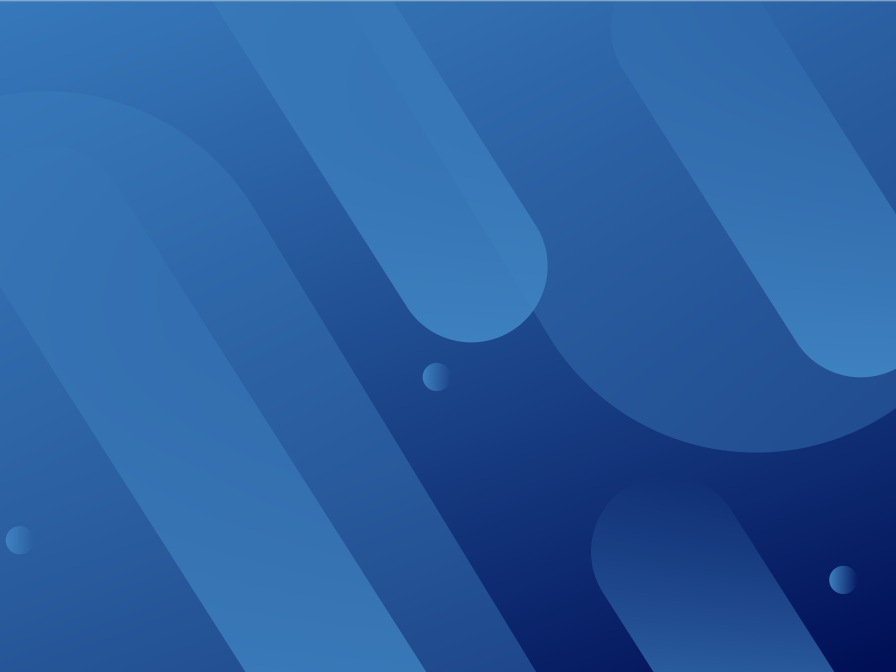
This background is drawn by a Shadertoy shader. Its source:

```glsl
// Blue diagonal gradient with slanted translucent capsules and three small fading dots.

#define SKY_BLUE    vec3(0.212, 0.470, 0.728)
#define DEEP_NAVY   vec3(0.000, 0.060, 0.340)
#define GLOW_BLUE   vec3(0.250, 0.520, 0.765)
#define RIM_PALE    vec3(0.640, 0.740, 0.840)
#define RIM_HEIGHT  0.0020
#define FALLOFF     1.2
#define WIDE_RADIUS 0.361
#define BAR_RADIUS  0.1135
#define DOT_RADIUS  0.0210
#define WIDE_DIR    vec2(0.520, -0.854)
#define BAR_DIR     vec2(0.537, -0.843)

// Signed distance to a capsule running from start along dir
float capsule(vec2 p, vec2 start, vec2 dir, float len, float radius) {
    vec2 q = p - start;
    return length(q - dir * clamp(dot(q, dir), 0.0, len)) - radius;
}

// Antialiased coverage of a distance, one pixel wide
float coverage(float d) {
    return clamp(0.5 - d * iResolution.y, 0.0, 1.0);
}

// Glow over a shape; fade = (top height, bottom height, top opacity, bottom opacity)
vec3 addGlow(vec3 color, float y, float d, vec4 fade) {
    float t = clamp((fade.x - y) / (fade.x - fade.y), 0.0, 1.0);
    return mix(color, GLOW_BLUE, mix(fade.z, fade.w, t) * coverage(d));
}

vec3 addWide(vec3 color, vec2 p, vec2 start, float len, vec4 fade) {
    return addGlow(color, p.y, capsule(p, start, WIDE_DIR, len, WIDE_RADIUS), fade);
}

vec3 addBar(vec3 color, vec2 p, vec2 start, float len, vec4 fade) {
    return addGlow(color, p.y, capsule(p, start, BAR_DIR, len, BAR_RADIUS), fade);
}

void mainImage(out vec4 fragColor, in vec2 fragCoord) {
    vec2 p = fragCoord / iResolution.y;

    // Background: light at the upper left, dark at the lower right
    float slope = dot(vec2(p.x, 1.0 - p.y), vec2(0.35, 0.94)) / 1.392;
    vec3 color = mix(SKY_BLUE, DEEP_NAVY, pow(clamp(slope, 0.0, 1.0), FALLOFF));

    // Wide veils: left one runs off the bottom, right one off the top
    color = addWide(color, p, vec2(0.069, 0.503), 3.0, vec4(0.86, 0.3, 0.27, 0.40));
    color = addWide(color, p, vec2(1.125, 0.6875) - 3.0 * WIDE_DIR, 3.0, vec4(1.0, 0.33, 0.13, 0.38));

    // Narrow bars: left, top, right, bottom
    color = addBar(color, p, vec2(0.073, 0.670), 3.0, vec4(0.75, 0.0, 0.08, 0.78));
    color = addBar(color, p, vec2(0.7014, 0.604) - 3.0 * BAR_DIR, 3.0, vec4(1.0, 0.49, 0.30, 0.94));
    color = addBar(color, p, vec2(1.281, 0.552) - 0.481 * BAR_DIR, 0.481, vec4(1.0, 0.44, 0.10, 0.94));
    color = addBar(color, p, vec2(0.993, 0.179), 3.0, vec4(0.293, 0.0, 0.0, 0.62));

    // Dots fading out to the right
    vec2 dots[3] = vec2[3](vec2(0.650, 0.439), vec2(0.0295, 0.196), vec2(1.255, 0.137));
    for (int i = 0; i < 3; i++) {
        vec2 q = p - dots[i];
        float fade = clamp(0.5 - 0.5 * q.x / DOT_RADIUS, 0.0, 1.0);
        color = mix(color, GLOW_BLUE, 0.95 * fade * coverage(length(q) - DOT_RADIUS));
    }

    // Pale hairline along the top edge
    color = mix(color, RIM_PALE, 0.7 * coverage(1.0 - RIM_HEIGHT - p.y));

    fragColor = vec4(color, 1.0);
}
```
